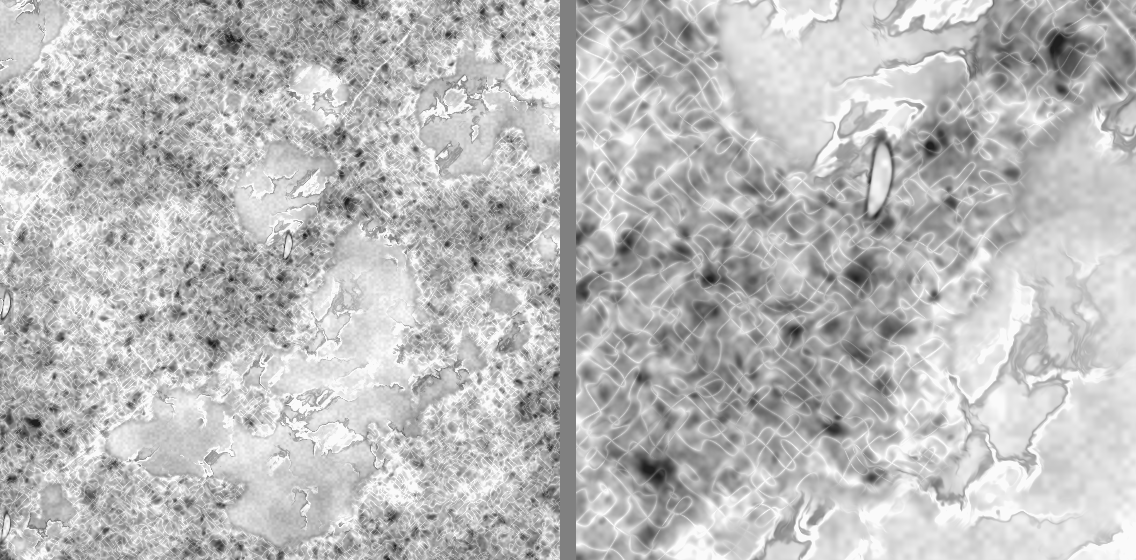
Left: the whole. Right: its middle third, enlarged.
Write a Shadertoy shader that draws this texture.

```glsl
float hash(vec2 p) {
    return fract(sin(dot(p, vec2(127.1, 311.7))) * 43758.5453);
}

float noise(vec2 p) {
    vec2 i = floor(p), f = fract(p);
    f = f * f * (3.0 - 2.0 * f);
    return mix(mix(hash(i), hash(i + vec2(1, 0)), f.x),
               mix(hash(i + vec2(0, 1)), hash(i + vec2(1, 1)), f.x), f.y);
}

float fbm(vec2 p) {
    float sum = 0.0, weight = 0.5;
    for (int i = 0; i < 5; i++) {
        sum += weight * noise(p);
        p = mat2(1.6, 1.2, -1.2, 1.6) * p + 17.3;
        weight *= 0.5;
    }
    return sum / 0.97;
}

// Soft dark pits, one candidate per cell
float pits(vec2 p, float density) {
    float dark = 0.0;
    for (int y = -1; y <= 1; y++)
    for (int x = -1; x <= 1; x++) {
        vec2 id = floor(p) + vec2(x, y);
        vec2 center = id + vec2(hash(id + 3.0), hash(id + 19.0));
        float radius = mix(0.22, 0.62, hash(id + 7.0));
        float present = smoothstep(0.0, 0.12, density - hash(id + 31.0));
        float depth = mix(0.4, 1.0, hash(id + 57.0));
        float disk = 1.0 - smoothstep(0.15 * radius, radius, length(p - center));
        dark = max(dark, present * depth * disk);
    }
    return dark;
}

// Bright crest along the middle level of stretched noise
float thread(vec2 p) {
    return pow(1.0 - abs(2.0 * noise(p) - 1.0), 4.0);
}

// Dark on one side of a contour, bright on the other
float relief(float s) {
    return s * exp(-s * s);
}

// Pale worn areas: center and radii of each
float wornField(vec2 uv) {
    vec4 areas[9] = vec4[9](
        vec4(0.61, 0.43, 0.13, 0.19), vec4(0.50, 0.64, 0.09, 0.09),
        vec4(0.55, 0.14, 0.10, 0.14), vec4(0.84, 0.79, 0.11, 0.13),
        vec4(0.37, 0.20, 0.15, 0.07), vec4(0.57, 0.84, 0.06, 0.05),
        vec4(0.03, 0.97, 0.10, 0.07), vec4(0.03, 0.04, 0.08, 0.07),
        vec4(0.00, 0.45, 0.04, 0.16));
    float field = 0.0;
    for (int i = 0; i < 9; i++) {
        vec2 d = (uv - areas[i].xy) / areas[i].zw;
        field = max(field, exp(-dot(d, d)));
    }
    return field + 1.8 * (fbm(uv * 9.0 + 4.0) - 0.5);
}

// Thin pale scratches, mostly along the rising diagonal
float scratches(vec2 uv) {
    float light = 0.0;
    for (int i = 0; i < 12; i++) {
        vec2 id = vec2(i, 5.0);
        vec2 d = uv - vec2(hash(id), hash(id + 11.0));
        float angle = 0.65 + 0.3 * hash(id + 23.0) + (i % 4 == 3 ? 1.6 : 0.0);
        vec2 along = vec2(cos(angle), sin(angle));
        float t = dot(d, along);
        float across = dot(d, vec2(-along.y, along.x)) + 0.006 * (noise(uv * 40.0) - 0.5);
        float halfLength = mix(0.03, 0.13, hash(id + 37.0));
        float extent = 1.0 - smoothstep(0.7 * halfLength, halfLength, abs(t));
        light = max(light, extent * exp(-pow(across / 0.0017, 2.0)));
    }
    return light;
}

void mainImage(out vec4 fragColor, in vec2 fragCoord) {
    vec2 uv = fragCoord / iResolution.xy;
    vec2 warp = vec2(noise(uv * 45.0), noise(uv * 45.0 + 9.0)) - 0.5;
    float clouds = fbm(uv * 7.0) - 0.5;
    float grain = noise(uv * 230.0) - 0.5;

    // Rough ground with a diagonal weave
    vec2 diagonal = mat2(0.707, 0.707, -0.707, 0.707) * (uv + 0.008 * warp);
    float weave = max(thread(diagonal * vec2(65.0, 170.0)),
                      thread(diagonal * vec2(170.0, 65.0) + 40.0));
    float mottle = fbm(uv * 45.0 + 8.0) - 0.5;
    float rough = 0.73 + 0.5 * clouds + 0.25 * (weave - 0.4) + 0.4 * mottle + 0.17 * grain;

    // Pits of three sizes
    float density = 0.5 + 1.3 * (fbm(uv * 6.0 + 30.0) - 0.5);
    vec2 pitted = uv + 0.012 * warp;
    rough -= 0.36 * pits(pitted * 38.0, density);
    rough -= 0.22 * pits(pitted * 72.0 + 13.0, density);
    rough -= 0.34 * pits(pitted * vec2(17.0, 14.0) + 5.0, 0.14);
    rough += 0.26 * scratches(uv);

    // Smooth worn ground with flaking contours
    float flakes = fbm(uv * 28.0 + 2.0 * fbm(uv * 20.0));
    float flaking = smoothstep(0.38, 0.62, noise(uv * 18.0 + 6.0));
    float smoothTone = 0.83 + 0.4 * (fbm(uv * 14.0 + 2.0) - 0.5) + 0.1 * grain;
    smoothTone += 0.55 * flaking * relief((flakes - 0.5) * 22.0);

    // Blend, with a raised rim between the two grounds
    float field = wornField(uv);
    float worn = smoothstep(0.40, 0.54, field);
    float tone = mix(rough, smoothTone, worn);
    tone -= 0.28 * relief((field - 0.46) * 13.0);
    tone += 0.06 * exp(-pow((field - 0.36) / 0.12, 2.0));

    // Narrow leaf-shaped chips with dark outlines
    for (int i = 0; i < 3; i++) {
        vec2 d = uv - vec2(i == 0 ? 0.515 : 0.012, 0.56 - 0.105 * float(i) - 0.29 * float(i / 2));
        d.x -= 0.15 * d.y - 6.0 * d.y * d.y;
        float edge = length(d / vec2(0.0065, 0.024)) - 1.0;
        tone = mix(tone, 0.9 + 0.2 * grain, 1.0 - smoothstep(-0.2, 0.0, edge));
        tone -= 0.3 * exp(-pow(edge / 0.2, 2.0));
    }

    fragColor = vec4(vec3(clamp(tone, 0.12, 0.98)), 1.0);
}
```
